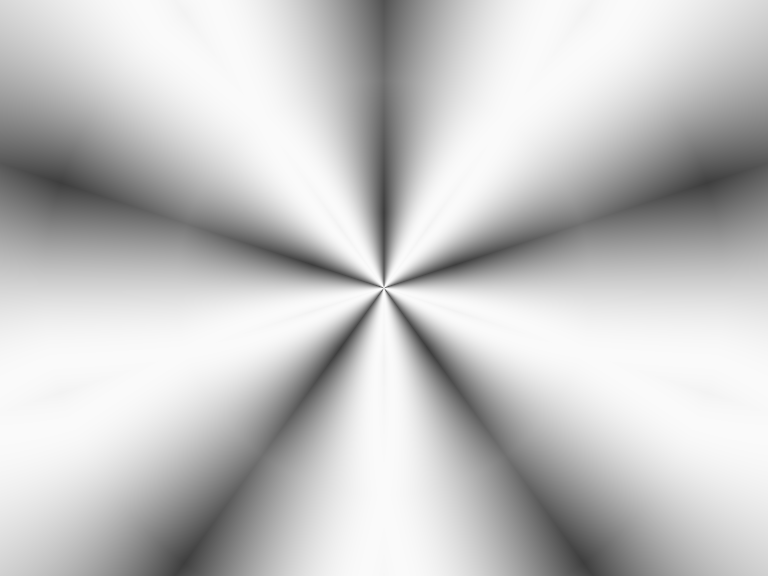
A Shadertoy shader for this background:

```glsl
// Five soft dark rays fanning out from the centre, rippling in contrast with distance.
#define RAY_COUNT 5.0
#define DARK 0.24
#define LIGHT 0.98
#define PHASE_MAX 1.85    // past pi/2, so the mid-gap dims slightly
#define RIPPLE_DEPTH 0.28 // phase lost at the weakest rings
#define RIPPLE_PERIOD 0.46
#define RIPPLE_PEAK 0.59  // radius of a strongest ring, in canvas heights

const float PI = 3.14159265;

// Triangle wave: 0 at whole numbers, 1 halfway between them.
float triangle(float x) {
    return abs(fract(x - 0.5) - 0.5) * 2.0;
}

void mainImage(out vec4 fragColor, in vec2 fragCoord) {
    // Centred coordinates, one unit per canvas height
    vec2 p = (fragCoord - 0.5 * iResolution.xy) / iResolution.y;
    float radius = length(p);
    float angle = radius > 0.0 ? atan(p.x, p.y) : 0.0;

    // 0 on a dark ray, 1 midway between two rays
    float gap = triangle(angle * RAY_COUNT / (2.0 * PI));

    // Rings where the contrast weakens
    float ripple = RIPPLE_DEPTH * triangle((radius - RIPPLE_PEAK) / RIPPLE_PERIOD);
    float phase = mix(ripple, PHASE_MAX - ripple, gap);
    float shade = mix(DARK, LIGHT, sin(phase));

    // Soften the hub, where the rays become thinner than a pixel
    float hub = 1.0 - smoothstep(0.0, 2.5, radius * iResolution.y);
    shade = mix(shade, 0.85, hub);

    fragColor = vec4(vec3(shade), 1.0);
}
```
